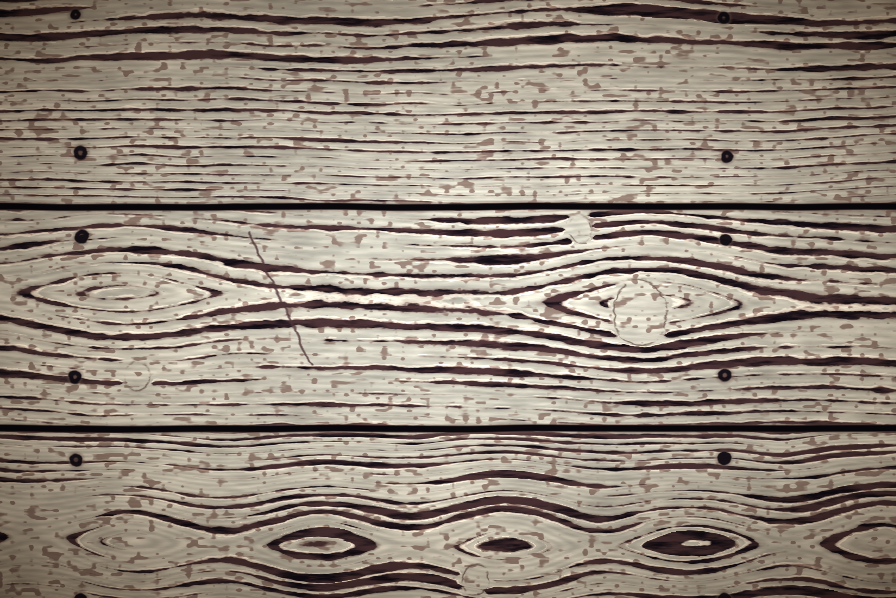
Reproduce this texture procedurally as a Shadertoy shader.

```glsl
const vec3 PAINT = vec3(0.95, 0.93, 0.86);
const vec3 STAIN = vec3(0.52, 0.41, 0.37);
const vec3 WOOD  = vec3(0.31, 0.21, 0.22);
const vec3 GAP   = vec3(0.07, 0.05, 0.08);
const float PITCH = 0.371;      // board height
const float FIRST_SEAM = 0.283;

// Per board, bottom to top: heart height, ring crowding, wear near and far from heart
const vec4 BOARDS[3] = vec4[3](
    vec4(0.092, 130.0, 1.7, 1.25),
    vec4(0.520,  45.0, 1.1, 0.85),
    vec4(1.020,  60.0, 1.9, 0.50));

// Knots: centre and radius
const vec3 KNOTS[4] = vec3[4](
    vec3(0.970, 0.617, 0.018), vec3(0.230, 0.371, 0.020),
    vec3(1.070, 0.477, 0.045), vec3(0.795, 0.031, 0.022));

float hash(vec2 p) {
    p = fract(p * vec2(0.1031, 0.1137));
    p += dot(p, p.yx + 33.33);
    return fract((p.x + p.y) * p.x * 7.31);
}

float noise(vec2 p) {
    vec2 i = floor(p), f = fract(p);
    f = f * f * (3.0 - 2.0 * f);
    return mix(mix(hash(i), hash(i + vec2(1, 0)), f.x),
               mix(hash(i + vec2(0, 1)), hash(i + vec2(1, 1)), f.x), f.y);
}

float fbm(vec2 p) {
    float sum = 0.0, amp = 0.533;
    for (int i = 0; i < 4; i++) {
        sum += amp * noise(p);
        p = p * 2.03 + 17.7;
        amp *= 0.5;
    }
    return sum;
}

float bump(float x, float centre, float width) {
    float t = (x - centre) / width;
    return exp(-t * t);
}

float fill(float d, float aa) { return 1.0 - smoothstep(-aa, aa, d); }

float segment(vec2 p, vec2 a, vec2 b) {
    vec2 ab = b - a;
    return length(p - a - ab * clamp(dot(p - a, ab) / dot(ab, ab), 0.0, 1.0));
}

// How far the rings spread around the heart at x, forming closed loops
float loopSpread(float x, int board) {
    if (board == 0) return 0.7 + sin(20.0 * x - 2.8) + 1.2 * bump(x, 0.7, 0.6);
    if (board == 1) return 2.1 * bump(x, 0.2, 0.16) + 2.3 * bump(x, 1.08, 0.15);
    return 1.5 * noise(vec2(x * 3.0, 4.0));
}

// Distance from the heart line, bent by slow and fine waves
float heartDistance(vec2 p, float heart, float seed) {
    float bend = 0.022 * (noise(p * vec2(2.5, 5.0) + seed) - 0.5)
               + 0.005 * (noise(p * vec2(13.0, 30.0) + seed) - 0.5);
    float dy = p.y - heart + bend;
    return sqrt(dy * dy + 0.00004);
}

float crack(float ring, float halfWidth, float aa) {
    return fill(abs(fract(ring) - 0.5) - halfWidth, aa);
}

// Signed distance to the nearest nail of a board; two columns, two rows
float nailDistance(vec2 p, float board) {
    float column = step(0.67, p.x);
    float y = p.y - FIRST_SEAM - (board - 1.0) * PITCH;
    float row = step(0.205, y);
    vec2 id = vec2(column + 3.0 * board, row + 5.0);
    vec2 jitter = 0.012 * (vec2(hash(id * 7.1), hash(id * 11.3)) - 0.5);
    vec2 centre = vec2(mix(0.131, 1.215, column), mix(0.088, 0.321, row)) + jitter;
    return length(vec2(p.x, y) - centre) - mix(0.008, 0.012, hash(id * 3.7));
}

void mainImage(out vec4 fragColor, in vec2 fragCoord) {
    vec2 uv = fragCoord / iResolution.xy;
    vec2 p = fragCoord / iResolution.y;
    float px = 1.0 / iResolution.y;
    float rough = fbm(p * vec2(38.0, 85.0));

    // Board and growth rings
    float boardId = clamp(floor((p.y - FIRST_SEAM) / PITCH) + 1.0, 0.0, 2.0);
    int board = int(boardId);
    vec4 b = BOARDS[board];
    float heart = b.x - (board == 1 ? 0.028 * p.x : 0.0);
    float d = heartDistance(p, heart, boardId * 19.0);
    float ring = 35.0 * d + b.y * d * d - loopSpread(p.x, board) * exp(-7.0 * d);
    float aa = 0.7 * px * (35.0 + 2.0 * b.y * d);

    // Each crack varies in width and breaks along its length
    float wear = mix(b.z, b.w, smoothstep(0.04, 0.2, d));
    float along = noise(vec2(p.x * 3.5 + boardId * 17.0, floor(ring) * 7.3 + p.y * 4.0));
    float halfWidth = wear * (along - 0.38) * 0.5 + (rough - 0.5) * 0.36;

    // Knots keep their paint and show a thin outline
    float knotLine = 0.0;
    for (int i = 0; i < 4; i++) {
        vec3 k = KNOTS[i];
        float r = length((p - k.xy) * vec2(1.0, 0.8)) - k.z + 0.012 * (rough - 0.5);
        halfWidth -= 0.4 * fill(r - 0.004, 0.008);
        knotLine = max(knotLine, fill(abs(r) - 0.0012, px) * smoothstep(0.3, 0.6, rough));
    }

    // Paint with relief, blotches and flecks
    float fibre = fbm(p * vec2(22.0, 130.0));
    float blotch = fbm(p * vec2(4.0, 6.0) + 8.0);
    vec3 col = PAINT * (0.86 + 0.28 * (fibre - 0.5) + 0.24 * (blotch - 0.4));
    col *= 1.0 + 0.05 * cos(12.566 * ring);
    float fleck = smoothstep(0.66, 0.8, noise(p * vec2(95.0, 150.0)) * 0.6 + fibre * 0.5);
    col = mix(col, STAIN, 0.75 * fleck);

    // Stained rims, raised lips, then bare wood
    float bare = crack(ring, halfWidth, aa);
    col = mix(col, STAIN, 0.5 * crack(ring, halfWidth + 0.07, aa + 0.05));
    col *= 1.0 + 0.3 * crack(ring + 0.16, halfWidth, aa);
    col = mix(col, mix(GAP, WOOD, smoothstep(0.2, 0.65, fibre)), bare);
    col = mix(col, STAIN * 0.8, 0.8 * knotLine);

    // Scratch
    float scratch = segment(p + 0.006 * (rough - 0.5), vec2(0.416, 0.61), vec2(0.521, 0.389));
    col = mix(col, WOOD, 0.8 * fill(scratch - 0.0018, px));

    // Nails: dark socket with a worn head
    float nail = nailDistance(p, boardId) + 0.006 * (rough - 0.5);
    col = mix(col, STAIN, 0.5 * fill(nail - 0.003, 0.004));
    col = mix(col, GAP, 0.95 * fill(nail, px));
    col = mix(col, STAIN, 0.8 * fill(nail + 0.007, px) * smoothstep(0.4, 0.6, rough));

    // Seams between boards
    float seamY = FIRST_SEAM + PITCH * step(FIRST_SEAM + 0.5 * PITCH, p.y);
    float seam = abs(p.y - seamY + 0.003 * (noise(vec2(p.x * 9.0, seamY)) - 0.5));
    col = mix(col, STAIN, 0.6 * fill(seam - 0.008 - 0.006 * (rough - 0.5), 0.004));
    col = mix(col, GAP * 0.6, fill(seam - 0.0055, px));

    // Warm vignette
    vec2 q = uv - vec2(0.52, 0.5);
    float light = 1.04 - 1.15 * dot(q, q);
    col *= pow(vec3(light), vec3(1.0, 1.15, 1.3));
    fragColor = vec4(clamp(col, 0.0, 1.0), 1.0);
}
```
